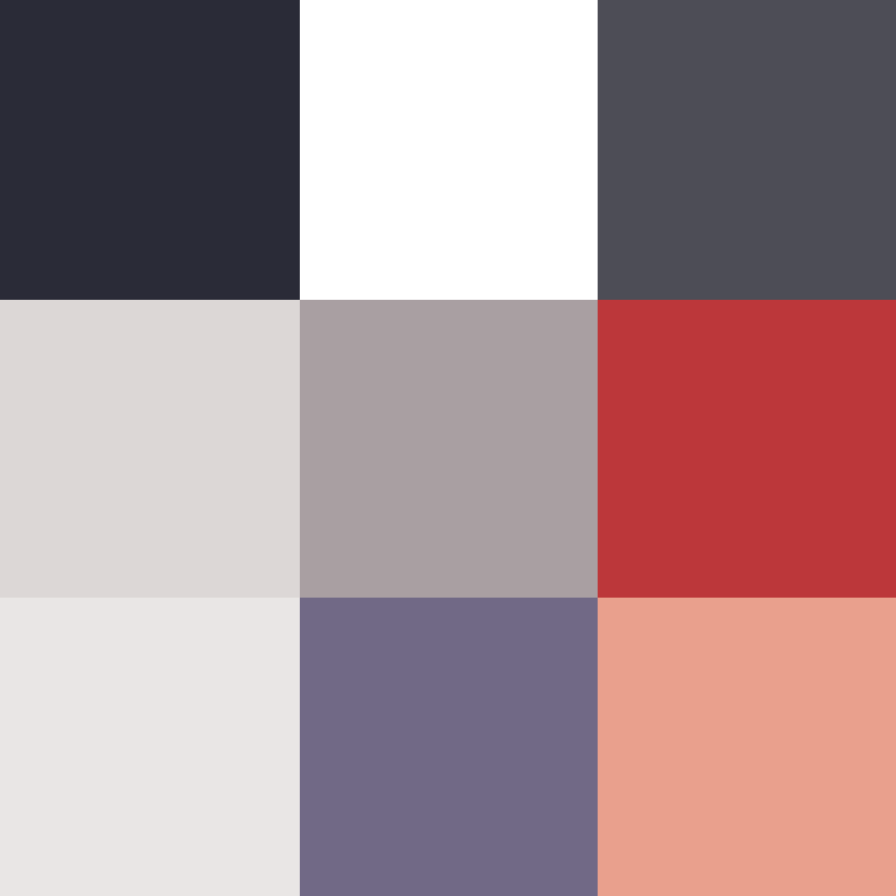
This pattern is drawn by a WebGL 1 fragment shader. Its source:

```glsl
precision highp float;
// A flat palette of nine square swatches in a three by three grid.
// Each row blends three colours across two smoothed column edges,
// then the rows are blended the same way from bottom to top.

uniform vec2 u_resolution;

// Antialiased step, about one pixel wide
float edge(float position, float x, float pixel) {
    return clamp((x - position) / pixel + 0.5, 0.0, 1.0);
}

// Three colours side by side, divided by two edge masks
vec3 threeBands(vec3 first, vec3 second, vec3 third, vec2 masks) {
    return mix(mix(first, second, masks.x), third, masks.y);
}

void main() {
    vec2 uv = gl_FragCoord.xy / u_resolution;
    vec2 pixel = 1.0 / u_resolution;

    // Grid lines
    vec2 columns = vec2(edge(0.3346, uv.x, pixel.x), edge(0.667, uv.x, pixel.x));
    vec2 rows = vec2(edge(0.333, uv.y, pixel.y), edge(0.6654, uv.y, pixel.y));

    // Swatches, left to right
    vec3 ink = vec3(0.165, 0.170, 0.215);
    vec3 white = vec3(1.0);
    vec3 slate = vec3(0.302, 0.302, 0.337);
    vec3 top = threeBands(ink, white, slate, columns);

    vec3 ash = vec3(0.863, 0.843, 0.839);
    vec3 taupe = vec3(0.663, 0.624, 0.635);
    vec3 red = vec3(0.737, 0.216, 0.227);
    vec3 middle = threeBands(ash, taupe, red, columns);

    vec3 chalk = vec3(0.914, 0.902, 0.898);
    vec3 violet = vec3(0.443, 0.412, 0.525);
    vec3 peach = vec3(0.914, 0.627, 0.553);
    vec3 bottom = threeBands(chalk, violet, peach, columns);

    gl_FragColor = vec4(threeBands(bottom, middle, top, rows), 1.0);
}
```
